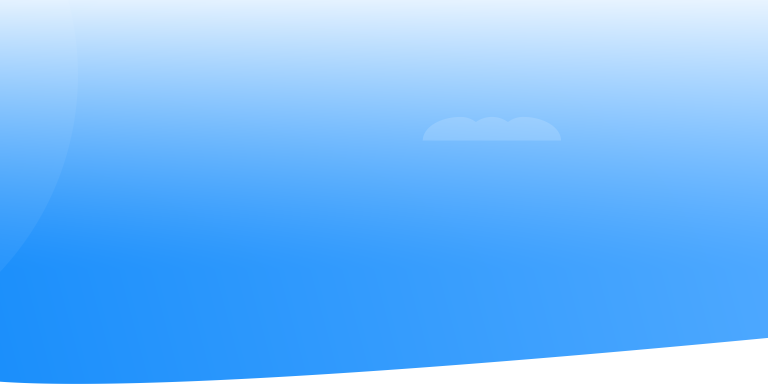
A Shadertoy shader for this background:

```glsl
// A blue sky panel: a diagonal blue gradient under a white haze from the top,
// a faint disc at the left, a translucent three-lobed cloud and a white curved
// floor. Lengths are in canvas heights, with the origin at the lower left.

const vec3 DEEP_BLUE = vec3(0.105, 0.560, 0.985);
const vec3 LIGHT_BLUE = vec3(0.315, 0.665, 1.0);
const vec3 WHITE = vec3(1.0);

const vec2 BLUE_AXIS = vec2(0.45, 0.12);    // direction of the blue gradient
const float HAZE_BASE = 0.297;              // height where the haze ends
const float HAZE_STRENGTH = 0.87;
const float HAZE_POWER = 1.42;

const vec2 DISC_CENTER = vec2(-0.547, 0.805);
const float DISC_RADIUS = 0.75;
const float DISC_ALPHA = 0.055;

const vec2 CLOUD_BASE = vec2(1.281, 0.634); // middle of the flat underside
const float CLOUD_HEIGHT = 0.0615;
const float LOBE_SPACING = 0.081;
const float MIDDLE_WIDTH = 0.067;
const float INNER_WIDTH = 0.063;
const float OUTER_WIDTH = 0.099;
const float CLOUD_ALPHA = 0.15;

// Quadratic curve of the floor: start, control and end points
const vec2 FLOOR_START = vec2(0.0, 0.006);
const vec2 FLOOR_CONTROL = vec2(0.46, -0.026);
const vec2 FLOOR_END = vec2(2.0, 0.12);

// Coverage of a shape from its signed distance, one pixel soft
float coverage(float distanceToEdge) {
    return clamp(0.5 - distanceToEdge * iResolution.y, 0.0, 1.0);
}

// Approximate signed distance to an ellipse
float ellipse(vec2 p, vec2 radii) {
    float k = length(p / radii);
    float slope = length(p / (radii * radii));
    return k * (k - 1.0) / max(slope, 0.001);
}

// Mirrored side lobes and a middle lobe, cut flat below
float cloud(vec2 p) {
    p.x = abs(p.x);
    vec2 side = p - vec2(LOBE_SPACING, 0.0);
    float sideWidth = side.x > 0.0 ? OUTER_WIDTH : INNER_WIDTH;
    float lobes = min(ellipse(p, vec2(MIDDLE_WIDTH, CLOUD_HEIGHT)),
                      ellipse(side, vec2(sideWidth, CLOUD_HEIGHT)));
    return max(lobes, -p.y);
}

// Height of the floor curve at x, by solving the curve for its parameter
float floorHeight(float x) {
    float a = FLOOR_START.x - 2.0 * FLOOR_CONTROL.x + FLOOR_END.x;
    float b = FLOOR_CONTROL.x - FLOOR_START.x;
    float t = (sqrt(max(b * b + a * (x - FLOOR_START.x), 0.0)) - b) / a;
    return mix(mix(FLOOR_START.y, FLOOR_CONTROL.y, t),
               mix(FLOOR_CONTROL.y, FLOOR_END.y, t), t);
}

void mainImage(out vec4 fragColor, in vec2 fragCoord) {
    vec2 p = fragCoord / iResolution.y;

    // Sky
    float blend = clamp(dot(p, BLUE_AXIS), 0.0, 1.0);
    vec3 color = mix(DEEP_BLUE, LIGHT_BLUE, blend);

    // Faint disc and cloud
    float disc = length(p - DISC_CENTER) - DISC_RADIUS;
    color = mix(color, WHITE, DISC_ALPHA * coverage(disc));
    color = mix(color, WHITE, CLOUD_ALPHA * coverage(cloud(p - CLOUD_BASE)));

    // Haze
    float rise = clamp((p.y - HAZE_BASE) / (1.0 - HAZE_BASE), 0.0, 1.0);
    color = mix(color, WHITE, HAZE_STRENGTH * pow(rise, HAZE_POWER));

    // Floor
    color = mix(color, WHITE, coverage(p.y - floorHeight(p.x)));

    fragColor = vec4(color, 1.0);
}
```
